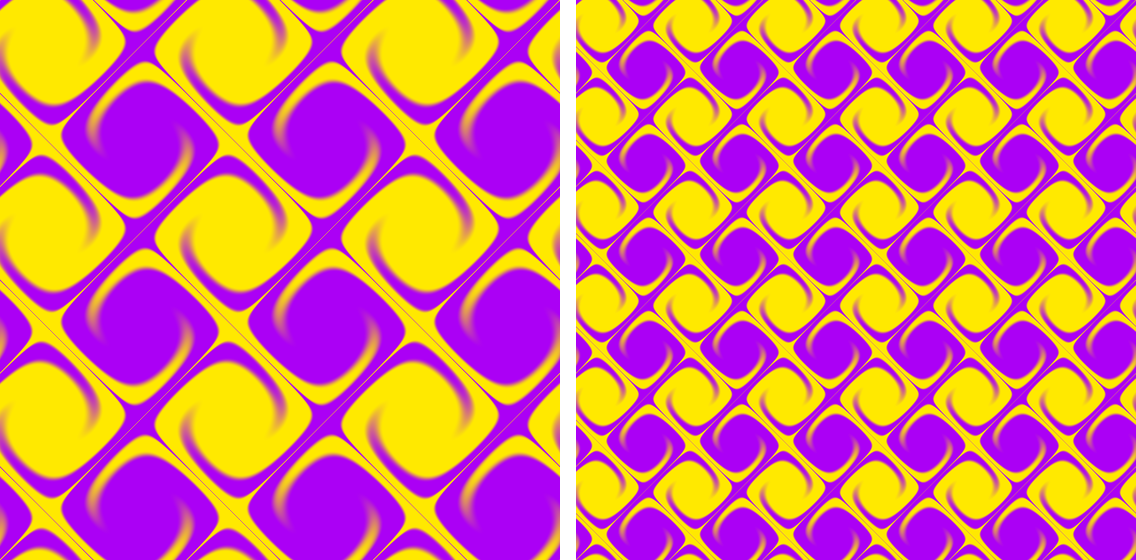
Left, the tile; right, the same tile 2 across and 2 down.
A Shadertoy shader for this pattern:

```glsl
const float TAU = 6.28318531;
const float REPEATS = 3.0;
const float SWIRL_TIME = 6.05;
const int FLOW_STEPS = 18;
const int AA = 2;
const vec3 YELLOW = vec3(1.0, 0.915, 0.0);
const vec3 PURPLE = vec3(0.67, 0.0, 0.96);

// Periodic grid of counter-rotating vortices
vec2 velocity(vec2 p) {
    return cos(p.yx);
}

// Trace a point back along the flow with fourth-order Runge-Kutta
vec2 traceBack(vec2 p, float duration) {
    float dt = -duration / float(FLOW_STEPS);
    for (int i = 0; i < FLOW_STEPS; i++) {
        vec2 k1 = velocity(p);
        vec2 k2 = velocity(p + 0.5 * dt * k1);
        vec2 k3 = velocity(p + 0.5 * dt * k2);
        vec2 k4 = velocity(p + dt * k3);
        p += dt * (k1 + 2.0 * k2 + 2.0 * k3 + k4) / 6.0;
    }
    return p;
}

// Soft horizontal bands of dye before stirring
float dyeBands(float y, float softness) {
    return smoothstep(-softness, softness, -sin(y));
}

vec3 stirredDye(vec2 uv) {
    vec2 source = traceBack(uv * REPEATS * TAU, SWIRL_TIME);
    return mix(PURPLE, YELLOW, dyeBands(source.y, 0.42));
}

void mainImage(out vec4 fragColor, in vec2 fragCoord) {
    // Average subsamples to keep the thin filaments smooth
    vec3 color = vec3(0.0);
    for (int j = 0; j < AA; j++) {
        for (int i = 0; i < AA; i++) {
            vec2 offset = (vec2(i, j) + 0.5) / float(AA) - 0.5;
            color += stirredDye((fragCoord + offset) / iResolution.xy);
        }
    }
    fragColor = vec4(color / float(AA * AA), 1.0);
}
```
